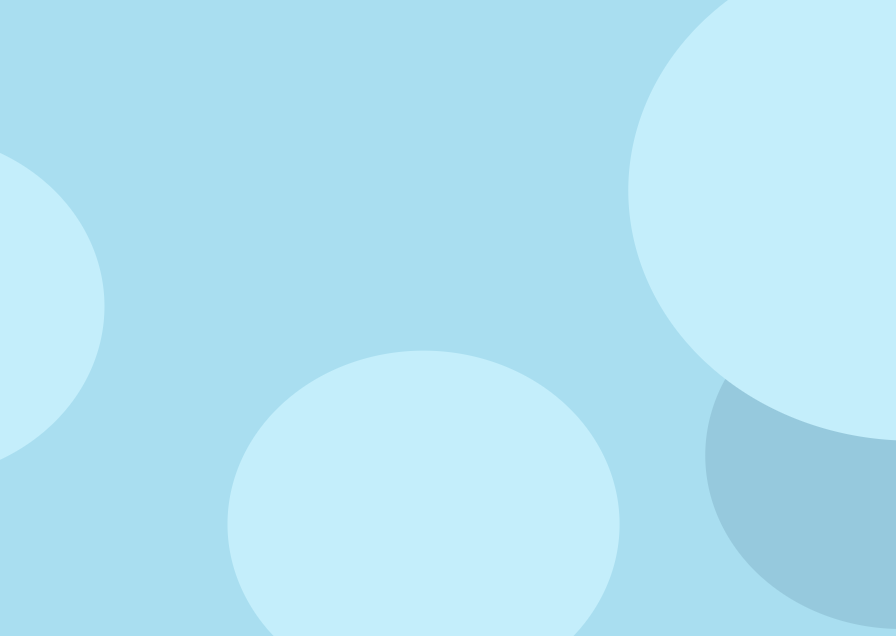
A WebGL 1 fragment shader for this background:

```glsl
precision highp float;
// Flat pale-blue backdrop with large overlapping ellipses running off the edges.

uniform vec2 u_resolution;

// Colours
#define SKY_BLUE   vec3(0.661, 0.871, 0.941)
#define PALE_BLUE  vec3(0.769, 0.933, 0.984)
#define SHADE_BLUE vec3(0.590, 0.790, 0.866)

// Radii and centres, as fractions of the canvas
#define SMALL_RADII   vec2(0.2188, 0.2729)
#define LARGE_RADII   vec2(0.3164, 0.3934)
#define LEFT_CENTER   vec2(-0.1022, 0.5183)
#define BOTTOM_CENTER vec2(0.4727, 0.1758)
#define SHADE_CENTER  vec2(1.0059, 0.2839)
#define LARGE_CENTER  vec2(1.0176, 0.7005)

// Coverage of an ellipse, with an edge one pixel wide at any resolution
float ellipse(vec2 uv, vec2 center, vec2 radii) {
    vec2 offset = (uv - center) / radii;
    float level = length(offset);
    float slope = length(offset / (radii * u_resolution)) / max(level, 1e-4);
    float edgeDistance = (level - 1.0) / max(slope, 1e-6);
    return clamp(0.5 - edgeDistance, 0.0, 1.0);
}

void main() {
    vec2 uv = gl_FragCoord.xy / u_resolution;
    vec3 color = SKY_BLUE;

    // Layers from back to front
    color = mix(color, PALE_BLUE, ellipse(uv, LEFT_CENTER, SMALL_RADII));
    color = mix(color, PALE_BLUE, ellipse(uv, BOTTOM_CENTER, SMALL_RADII));
    color = mix(color, SHADE_BLUE, ellipse(uv, SHADE_CENTER, SMALL_RADII));
    color = mix(color, PALE_BLUE, ellipse(uv, LARGE_CENTER, LARGE_RADII));

    gl_FragColor = vec4(color, 1.0);
}
```
